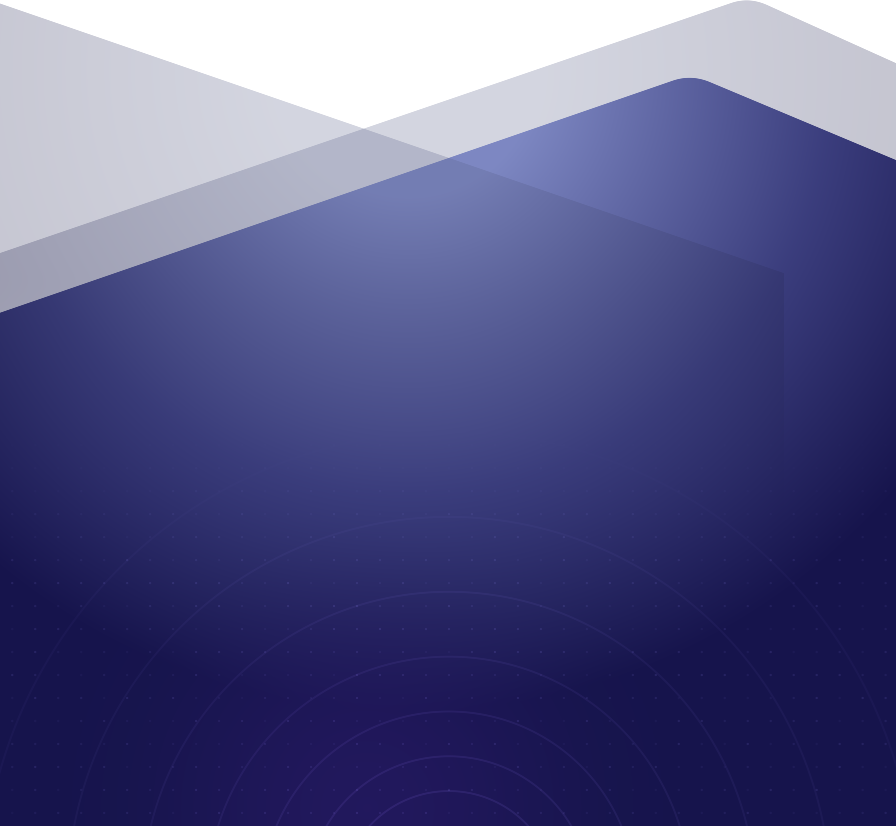
Give the GLSL for this background, as a Shadertoy shader.

```glsl
#define LIGHT vec3(0.49, 0.53, 0.76)
#define MID vec3(0.23, 0.24, 0.49)
#define DARK vec3(0.088, 0.08, 0.30)
#define VIOLET vec3(0.15, 0.10, 0.39)
#define GLOW_CENTER vec2(0.456, 0.844)
#define GLOW_RADIUS 0.716
#define RING_CENTER vec2(0.501, -0.081)
#define RING_COUNT 7
#define DOT_STEP 0.02565
#define PEAK_ROUNDING 0.016
#define SHEET_OPACITY 0.26

// Radial ramp shared by every layer
vec3 glowRamp(vec2 p) {
    float r = length(p - GLOW_CENTER) / GLOW_RADIUS;
    vec3 inner = mix(LIGHT, MID, clamp((r - 0.2) / 0.46, 0.0, 1.0));
    return mix(inner, DARK, clamp((r - 0.66) / 0.34, 0.0, 1.0));
}

// Signed height below a rounded roof; slopes run left and right of the apex
float belowRoof(vec2 p, vec2 apex, vec2 slopes) {
    float x = p.x - apex.x;
    float a = slopes.x * x;
    float b = -slopes.y * x;
    float blend = max(PEAK_ROUNDING - abs(a - b), 0.0);
    float roof = min(a, b) - blend * blend / (4.0 * PEAK_ROUNDING);
    return apex.y + roof - p.y;
}

float cover(float d, float pixel) {
    return smoothstep(-0.5 * pixel, 0.5 * pixel, d);
}

float hash(vec2 cell) {
    return fract(sin(dot(cell, vec2(41.3, 289.1))) * 4375.5);
}

// Concentric rings with widening gaps
float rings(vec2 p, float pixel) {
    float r = length(p - RING_CENTER);
    float sum = 0.0;
    for (int i = 0; i < RING_COUNT; i++) {
        float n = float(i);
        float radius = 0.120 + 0.0332 * n + 0.0056 * n * n;
        float line = 1.0 - smoothstep(0.0005, 0.0005 + pixel, abs(r - radius));
        sum += line * (1.0 - 0.11 * n);
    }
    return sum;
}

// Regular dot grid with uneven brightness
float dots(vec2 p, float pixel) {
    vec2 grid = (p - vec2(0.0137, 0.0146)) / DOT_STEP + 0.5;
    float d = length(fract(grid) - 0.5) * DOT_STEP;
    float spot = 1.0 - smoothstep(0.0007, 0.0007 + pixel, d);
    return spot * mix(0.3, 1.0, hash(floor(grid)));
}

void mainImage(out vec4 fragColor, in vec2 fragCoord) {
    vec2 p = fragCoord / iResolution.x;
    float pixel = 1.0 / iResolution.x;
    vec3 ramp = glowRamp(p);
    vec3 veil = ramp * 0.7;
    vec3 color = vec3(1.0);

    // Translucent rear roof
    float rear = cover(belowRoof(p, vec2(0.836, 0.9254), vec2(0.342, 0.451)), pixel);
    color = mix(color, veil, rear * SHEET_OPACITY);

    // Solid front roof with a violet pool at its foot
    float front = cover(belowRoof(p, vec2(0.7715, 0.839), vec2(0.345, 0.419)), pixel);
    float pool = 1.0 - smoothstep(0.0, 0.33, length(p - vec2(0.41, 0.02)));
    color = mix(color, mix(ramp, VIOLET, 0.7 * pool), front);

    // Falling sheet, fading out downwards
    float sheet = cover(0.918 - 0.344 * p.x - p.y, pixel) * cover(0.875 - p.x, pixel);
    sheet *= smoothstep(0.32, 0.62, p.y);
    color = mix(color, veil, sheet * SHEET_OPACITY);

    // Faint rings and dots
    float fade = 1.0 - smoothstep(0.25, 0.46, p.y);
    color += vec3(0.055, 0.045, 0.075) * rings(p, pixel) * fade;
    color += vec3(0.065, 0.06, 0.09) * dots(p, pixel) * fade;

    fragColor = vec4(color, 1.0);
}
```
